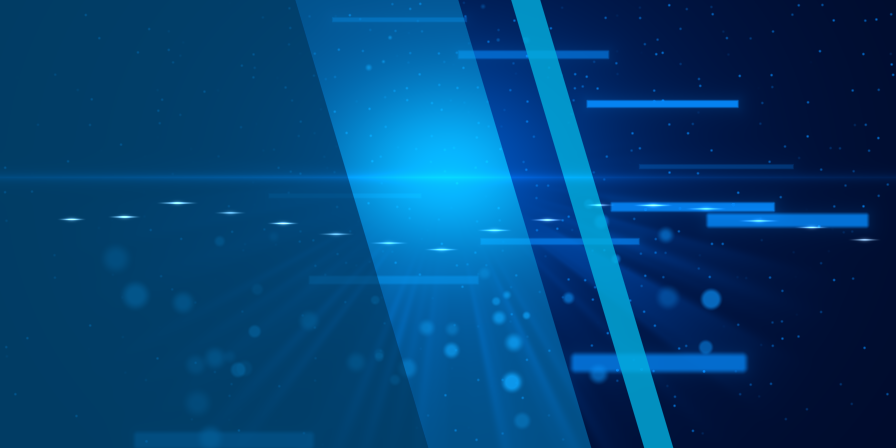
A Shadertoy shader for this background:

```glsl
// Blue tech backdrop: slanted glass panels over a glowing core, light bars, bokeh and glints.
#define CORE vec2(1.0, 0.61)
#define SLANT 0.297
#define BOKEH_COUNT 60
#define GLINT_COUNT 16
#define BAR_COUNT 11
#define DUST_SCALE 38.0

const vec3 NAVY = vec3(0.0, 0.04, 0.16);
const vec3 AZURE = vec3(0.02, 0.52, 0.96);
const vec3 SKY = vec3(0.04, 0.56, 0.96);
const vec3 TEAL = vec3(0.005, 0.305, 0.47);
const vec3 GLASS = vec3(0.02, 0.58, 0.85);
const vec3 CYAN = vec3(0.01, 0.68, 0.87);

float hash(vec2 p) {
    vec3 q = fract(p.xyx * vec3(0.1031, 0.1030, 0.0973));
    q += dot(q, q.yzx + 33.33);
    return fract((q.x + q.y) * q.z);
}

float noise1(float x) {
    float i = floor(x), f = fract(x);
    return mix(hash(vec2(i, 7.0)), hash(vec2(i + 1.0, 7.0)), f * f * (3.0 - 2.0 * f));
}

float gauss(vec2 d, vec2 size) {
    d /= size;
    return exp(-dot(d, d));
}

// Coverage of the slanted strip between two edges
float strip(float s, float left, float right, float aa) {
    return smoothstep(left - aa, left + aa, s) * (1.0 - smoothstep(right - aa, right + aa, s));
}

// Horizontal bars (left, height, length, half thickness), brightest first
float lightBars(vec2 p, float aa) {
    vec4 bars[BAR_COUNT] = vec4[BAR_COUNT](
        vec4(1.31, 0.768, 0.338, 0.008), vec4(1.364, 0.538, 0.365, 0.010),
        vec4(1.578, 0.508, 0.36, 0.015), vec4(1.276, 0.19, 0.39, 0.020),
        vec4(1.073, 0.461, 0.354, 0.007), vec4(1.023, 0.878, 0.336, 0.009),
        vec4(0.69, 0.375, 0.378, 0.009), vec4(0.3, 0.017, 0.4, 0.018),
        vec4(0.742, 0.956, 0.3, 0.005), vec4(0.6, 0.563, 0.34, 0.005),
        vec4(1.427, 0.628, 0.344, 0.005));
    float sum = 0.0;
    for (int i = 0; i < BAR_COUNT; i++) {
        vec4 b = bars[i];
        float corner = 25.0 * b.w * b.w;
        vec2 d = abs(p - b.xy - vec2(0.5 * b.z, 0.0)) - vec2(0.5 * b.z, b.w) + corner;
        float dist = length(max(d, 0.0)) + min(max(d.x, d.y), 0.0) - corner;
        float blur = aa + b.w * b.w * 15.0;
        float level = mix(1.0, 0.3, float(i) / float(BAR_COUNT - 1));
        sum += level * (0.85 * (1.0 - smoothstep(-blur, blur, dist))
             + 0.13 * exp(-max(dist, 0.0) / 0.016));
    }
    return sum;
}

// Discs thrown from the core, growing with distance; every fourth is a tiny rising mote
float bokeh(vec2 p, float aa) {
    float sum = 0.0;
    for (int i = 0; i < BOKEH_COUNT; i++) {
        float k = float(i);
        bool rising = i % 4 == 0;
        float turn = hash(vec2(k, 1.3));
        float angle = rising ? mix(0.7, 2.3, turn) : -mix(0.2, 2.95, turn);
        float reach = mix(0.22, 0.75, hash(vec2(k, 5.7)));
        vec2 at = CORE + reach * vec2(1.15 * cos(angle), sin(angle));
        float size = (0.005 + 0.026 * reach) * mix(0.5, 1.2, hash(vec2(k, 9.1)));
        size *= rising ? 0.4 : 1.0;
        float blur = aa + size * mix(0.15, 0.6, hash(vec2(k, 3.9)));
        float level = mix(0.2, 0.9, hash(vec2(k, 12.4)));
        sum += level * (1.0 - smoothstep(size - blur, size + blur, distance(p, at)));
    }
    return min(sum, 1.0);
}

// Sparse specks, one candidate per grid cell, denser around the core
float dust(vec2 p, float aa) {
    vec2 cell = floor(p * DUST_SCALE);
    vec2 at = 0.2 + 0.6 * vec2(hash(cell + 2.1), hash(cell + 8.6));
    float dist = length(fract(p * DUST_SCALE) - at) / DUST_SCALE;
    float crowd = gauss(cell / DUST_SCALE - vec2(1.1, 0.7), vec2(0.7, 0.6));
    float pick = smoothstep(0.95 - 0.3 * crowd, 1.0, hash(cell + 17.3));
    return pick * (1.0 - smoothstep(0.0, 0.0025 + aa, dist));
}

// Thin white sparks along a gentle wave: hot centre and tapered tails
float glints(vec2 p, float aa) {
    float sum = 0.0;
    for (int i = 0; i < GLINT_COUNT; i++) {
        float k = float(i);
        float x = 0.16 + 0.118 * k;
        float y = 0.5 + 0.045 * cos(6.0 * (x - 0.43)) + 0.03 * (hash(vec2(k, 21.0)) - 0.5);
        vec2 d = p - vec2(x, y);
        float span = mix(0.03, 0.05, hash(vec2(k, 4.4)));
        float taper = 1.0 - smoothstep(0.0, span, abs(d.x));
        float level = mix(0.4, 1.0, hash(vec2(k, 6.2)));
        float line = exp(-pow(d.y / (0.0012 + 0.3 * aa), 2.0));
        sum += level * (taper * line + 0.35 * gauss(d, vec2(0.012, 0.005)));
    }
    return sum;
}

void mainImage(out vec4 fragColor, in vec2 fragCoord) {
    vec2 p = fragCoord / iResolution.y;
    float aa = 1.0 / iResolution.y;
    vec2 d = p - CORE;
    float r = length(d);

    // Deep background, core glow and downward rays
    vec3 col = NAVY + vec3(0.0, 0.08, 0.20) * gauss(d, vec2(0.75, 0.65));
    col += vec3(0.0, 0.22, 0.40) * gauss(d, vec2(0.32, 0.27));
    float rays = noise1(atan(d.y, d.x) * 22.0 + 80.0);
    rays *= rays * smoothstep(0.15, 0.4, r) * smoothstep(0.95, 0.4, r);
    col += vec3(0.0, 0.10, 0.20) * rays * smoothstep(0.1, -0.2, d.y);

    // Lights behind the glass
    float discs = bokeh(p, aa);
    col = mix(col, AZURE, min(lightBars(p, aa) + 0.8 * dust(p, aa), 1.0));
    col = mix(col, SKY, 0.8 * discs);

    // Slanted panels
    float s = p.x - SLANT * (1.0 - p.y);
    float band = strip(s, 0.659, 1.023, 0.75 * aa);
    col = mix(col, TEAL, 0.73 * strip(s, -2.0, 0.659, 0.75 * aa));
    col = mix(col, GLASS, 0.47 * band);
    col += band * vec3(0.02, 0.28, 0.22) * gauss(d, vec2(0.25, d.y < 0.0 ? 0.17 : 0.20));
    col += band * vec3(0.02, 0.07, 0.08) * discs;
    col = mix(col, CYAN, 0.81 * strip(s, 1.141, 1.206, 0.75 * aa));

    // Horizon flare and sparks
    float flare = exp(-abs(p.y - 0.604) / 0.009) * exp(-abs(d.x) * 0.7);
    col += vec3(0.0, 0.12, 0.23) * flare;
    col += vec3(0.7, 0.85, 0.9) * glints(p, aa);
    fragColor = vec4(clamp(col, 0.0, 1.0), 1.0);
}
```
